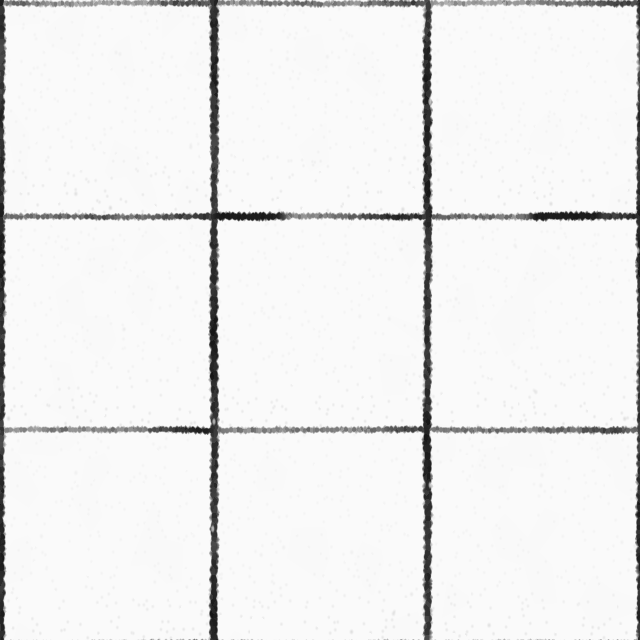
Write a Shadertoy shader that draws this pattern.

```glsl
// Square white tiles in a three by three grid, parted by worn, inky joints.
#define TILES 3.0
#define PAPER 0.982
#define INK 0.07
#define JOINT_X 0.0056   // half width of the upright joints
#define JOINT_Y 0.0038   // half width of the level joints
#define OFFSET vec2(0.0013, -0.0050)
#define WOBBLE 0.0011
#define ROUGH 0.0045
#define SOFT 0.0022
#define DUST 0.07
#define TAU 6.2831853

vec2 hash2(vec2 c) {
    vec3 h = fract(c.xyx * vec3(0.1031, 0.1030, 0.0973));
    h += dot(h, h.yzx + 33.33);
    return fract((h.xx + h.yz) * h.zy);
}

// Wrapping cellular noise: distance to the nearest point, and its random value.
vec2 cells(vec2 p, vec2 count) {
    vec2 q = p * count, base = floor(q), nearest = vec2(9.0, 0.0);
    for (int y = -1; y <= 1; y++)
    for (int x = -1; x <= 1; x++) {
        vec2 cell = base + vec2(x, y);
        vec2 id = mod(cell, count);
        float d = length(cell + hash2(id) - q);
        if (d < nearest.x) nearest = vec2(d, hash2(id + 71.0).x);
    }
    return nearest;
}

// Layered sines of whole frequency, so they close over the unit length.
float wave(float t, float seed) {
    return 0.5 * (sin(TAU * 2.0 * t + seed * 2.1)
         + 0.6 * sin(TAU * 5.0 * t + seed * 4.7)
         + 0.4 * sin(TAU * 13.0 * t + seed * 1.3));
}

float stroke(float across, float halfWidth, float grain, float soft) {
    float edge = abs(across) + (grain - 0.45) * ROUGH - halfWidth;
    return 1.0 - smoothstep(-soft, soft, edge);
}

// Upright joints: dense ink with a few chips.
float uprightInk(vec2 p, float soft) {
    float line = mod(round((p.x - OFFSET.x) * TILES), TILES);
    float g = (p.x - OFFSET.x - WOBBLE * wave(p.y, line + 1.0)) * TILES;
    float across = (g - round(g)) / TILES;
    vec2 grain = cells(p, vec2(140.0, 110.0));
    vec2 chip = cells(p, vec2(60.0, 30.0));
    float width = JOINT_X + 0.0006 * wave(p.y, line + 6.0);
    float dark = 0.87 + 0.08 * wave(p.y, line + 3.0) + 0.12 * (grain.y - 0.5);
    dark *= 1.0 - 0.6 * step(0.95, chip.y) * smoothstep(0.22, 0.06, chip.x);
    return dark * stroke(across, width, grain.x, soft);
}

// Level joints: faded and streaky, darker towards the right end of each tile.
float levelInk(vec2 p, float soft) {
    float line = mod(round((p.y - OFFSET.y) * TILES), TILES);
    float g = (p.y - OFFSET.y - WOBBLE * wave(p.x, line + 11.0)) * TILES;
    float across = (g - round(g)) / TILES;
    vec2 grain = cells(p, vec2(190.0, 90.0));
    float blot = smoothstep(0.45, 0.85, cos(TAU * 2.0 * (p.x - 0.385)));
    blot *= line * line / 4.0;
    float tail = smoothstep(0.6, 0.9, fract(p.x * TILES));
    float dark = 0.48 + 0.05 * line + 0.28 * tail + 0.14 * wave(p.x, line + 4.0);
    dark = clamp(max(dark, 0.96 * blot), 0.2, 0.96);
    float width = JOINT_Y + 0.0017 * blot + 0.0005 * tail;
    float streak = mix(0.6 + 0.8 * grain.y, 1.0, dark);
    return dark * streak * stroke(across, width, grain.x, soft);
}

// Faint specks on the glaze, thicker near the foot of each tile.
float dust(vec2 p) {
    float height = fract((p.y - OFFSET.y) * TILES);
    float density = mix(1.0, 0.35, smoothstep(0.0, 0.4, height));
    vec2 fine = cells(p, vec2(110.0, 90.0));
    vec2 coarse = cells(p, vec2(45.0, 36.0));
    float specks = step(0.8, fine.y) * smoothstep(0.4, 0.0, fine.x);
    specks += 1.5 * step(0.97, coarse.y) * smoothstep(0.2, 0.0, coarse.x);
    float smudge = cells(p, vec2(24.0, 18.0)).y * 0.06;
    return DUST * (density * specks + smudge);
}

void mainImage(out vec4 fragColor, in vec2 fragCoord) {
    vec2 p = fragCoord / iResolution.xy;
    float soft = max(SOFT, 1.0 / iResolution.y);
    float ink = max(uprightInk(p, soft), levelInk(p, soft));
    float shade = mix(PAPER - dust(p), INK, ink);
    fragColor = vec4(vec3(shade), 1.0);
}
```
